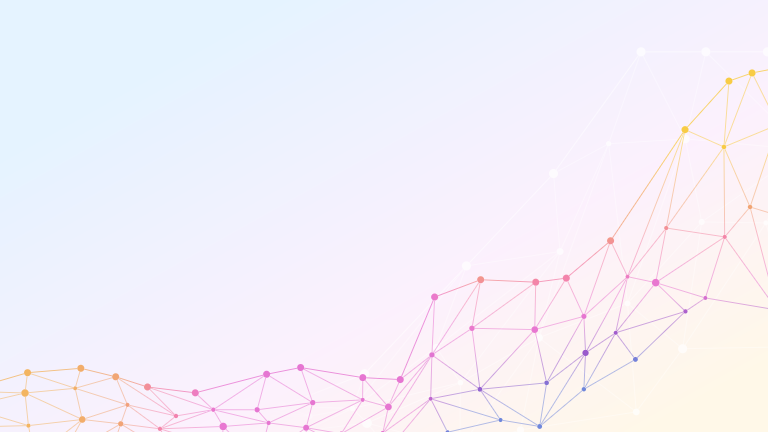
This background is drawn by a Shadertoy shader. Its source:

```glsl
const vec3 SKY = vec3(0.898, 0.952, 1.0);
const vec3 BLUSH = vec3(0.988, 0.943, 0.992);
const vec3 CREAM = vec3(1.0, 0.972, 0.91);

const vec3 BLUE = vec3(0.36, 0.47, 0.85);
const vec3 PURPLE = vec3(0.55, 0.27, 0.78);
const vec3 MAGENTA = vec3(0.9, 0.4, 0.8);
const vec3 PINK = vec3(0.95, 0.46, 0.63);
const vec3 ORANGE = vec3(0.94, 0.61, 0.38);
const vec3 YELLOW = vec3(0.97, 0.78, 0.17);

const float LINE_RADIUS = 0.0011;
const float DOT_MIN = 0.0045;
const float DOT_MAX = 0.009;
const float DOT_ALPHA = 0.88;
const float RIM_ALPHA = 0.7;
const float INNER_ALPHA = 0.48;
const float WHITE_ALPHA = 0.8;

const float COLOR_SPACING = 0.107;
const int COLOR_ROWS = 3;
const float WHITE_SPACING = 0.19;
const int WHITE_ROWS = 3;

vec2 hash2(vec2 p) {
    vec2 q = vec2(dot(p, vec2(127.1, 311.7)), dot(p, vec2(269.5, 183.3)));
    return fract(sin(q) * 43758.5);
}

float coverage(float distance, float radius) {
    return clamp((radius - distance) * iResolution.y + 0.5, 0.0, 1.0);
}

float segment(vec2 p, vec2 a, vec2 b) {
    vec2 pa = p - a, ba = b - a;
    return length(pa - ba * clamp(dot(pa, ba) / dot(ba, ba), 0.0, 1.0));
}

// Lower and upper outline of the coloured band
vec2 colorBand(float x) {
    float low = -0.05 + 0.07 * smoothstep(0.95, 1.1, x) + 0.27 * smoothstep(1.25, 1.62, x);
    float peak = (x - 1.06) / 0.06;
    float high = 0.12 + 0.03 * cos(11.1 * (x - 0.15)) + 0.09 * exp(-peak * peak)
               + 0.2 * smoothstep(0.9, 1.03, x) + 0.5 * smoothstep(1.28, 1.7, x);
    return vec2(low, high);
}

// Lower and upper outline of the white band
vec2 whiteBand(float x) {
    float low = -0.02 + 0.25 * smoothstep(1.3, 1.7, x);
    float high = clamp(1.06 * x - 0.76, 0.06, 0.64) + 0.24 * smoothstep(1.28, 1.36, x);
    return vec2(low, high);
}

vec2 node(ivec2 cell, bool white, float spacing, int rows) {
    vec2 jitter = hash2(vec2(cell) + (white ? 37.0 : 5.0));
    float x = (float(cell.x) + 0.15 + 0.7 * jitter.x) * spacing;
    float wobble = cell.y == rows ? 0.0 : 0.6 * (jitter.y - 0.5);
    vec2 band = white ? whiteBand(x) : colorBand(x);
    return vec2(x, mix(band.x, band.y, (float(cell.y) + wobble) / float(rows)));
}

// Triangulated net of dots and lines, visiting only the nearby columns
float mesh(vec2 p, bool white, float spacing, int rows) {
    int column = int(floor(p.x / spacing));
    float ink = 0.0;
    for (int i = -1; i <= 1; i++) {
        for (int j = 0; j <= rows; j++) {
            ivec2 cell = ivec2(column + i, j);
            vec2 chance = hash2(vec2(cell) + 71.0);
            vec2 a = node(cell, white, spacing, rows);
            vec2 right = node(cell + ivec2(1, 0), white, spacing, rows);

            float radius = mix(DOT_MIN, DOT_MAX, j == rows ? 0.8 : chance.x * chance.x);
            if (white) radius *= 1.3;
            ink = max(ink, DOT_ALPHA * coverage(length(p - a), radius));

            float alpha = j == rows ? RIM_ALPHA : INNER_ALPHA;
            ink = max(ink, alpha * coverage(segment(p, a, right), LINE_RADIUS));
            if (j < rows) {
                vec2 up = node(cell + ivec2(0, 1), white, spacing, rows);
                vec2 far = node(cell + ivec2(1, 1), white, spacing, rows);
                float d = segment(p, a, up);
                d = min(d, chance.y > 0.5 ? segment(p, a, far) : segment(p, up, right));
                ink = max(ink, INNER_ALPHA * coverage(d, LINE_RADIUS));
            }
        }
    }
    return ink;
}

// Hue runs from cool below to warm above, and warms again at the left
vec3 tint(vec2 p) {
    float rise = p.y - 0.13 * smoothstep(1.1, 1.6, p.x);
    float left = mix(0.46, 0.2, smoothstep(0.1, 0.62, p.x));
    float warmth = mix(left, rise, smoothstep(0.95, 1.08, p.x));
    vec3 color = mix(BLUE, PURPLE, smoothstep(0.04, 0.12, warmth));
    color = mix(color, MAGENTA, smoothstep(0.12, 0.21, warmth));
    color = mix(color, PINK, smoothstep(0.22, 0.31, warmth));
    color = mix(color, ORANGE, smoothstep(0.31, 0.4, warmth));
    return mix(color, YELLOW, smoothstep(0.4, 0.54, warmth));
}

void mainImage(out vec4 fragColor, in vec2 fragCoord) {
    vec2 uv = fragCoord / iResolution.xy;
    vec2 p = fragCoord / iResolution.y;

    // Diagonal wash
    float t = 0.5 * (uv.x + 1.0 - uv.y);
    vec3 color = mix(SKY, BLUSH, clamp((t - 0.18) / 0.44, 0.0, 1.0));
    color = mix(color, CREAM, clamp((t - 0.62) / 0.3, 0.0, 1.0));

    // White net behind the coloured one
    float white = mesh(p, true, WHITE_SPACING, WHITE_ROWS) * smoothstep(0.6, 0.85, p.x);
    color = mix(color, vec3(1.0), WHITE_ALPHA * white);
    color = mix(color, tint(p), mesh(p, false, COLOR_SPACING, COLOR_ROWS));

    fragColor = vec4(color, 1.0);
}
```
